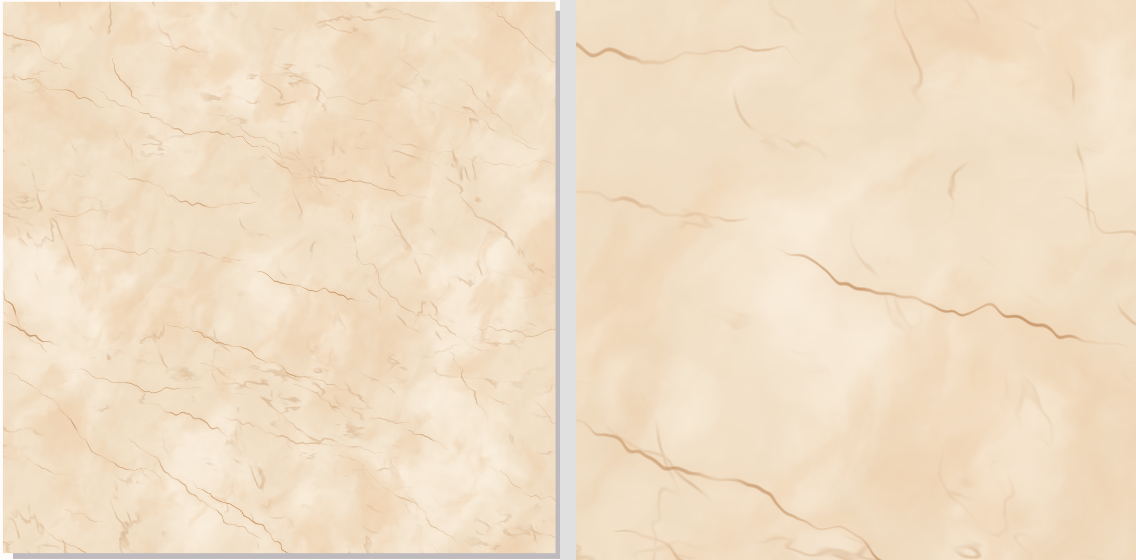
Left, the full canvas; right, a detail of the centre.
Reproduce this texture procedurally as a WebGL 2 fragment shader.

```glsl
#version 300 es
precision highp float;
// Polished cream marble tile on white with a thin grey drop shadow.
// Layered value noise gives the clouds and creases; scattered, wobbling
// strokes and noise contours give the rusty veins and hairlines.

#define CREAM vec3(0.944, 0.873, 0.773)
#define PALE vec3(0.976, 0.930, 0.862)
#define WARM vec3(0.938, 0.828, 0.700)
#define RUST vec3(0.740, 0.520, 0.320)
#define SHADOW vec3(0.750, 0.730, 0.740)
#define PAPER vec3(0.995, 0.990, 0.980)
#define VEIN_GRID 7
#define VEIN_WIDTH 0.0012
#define VEIN_SLANT -0.40
#define HAIR_WIDTH 0.0011
#define HAIR_STRENGTH 0.34

uniform vec2 u_resolution;
out vec4 fragColor;

float hash(vec2 p) {
  return fract(sin(dot(p, vec2(127.1, 311.7))) * 43758.5453);
}

float noise(vec2 p) {
  vec2 i = floor(p), f = fract(p);
  f = f * f * (3.0 - 2.0 * f);
  return mix(mix(hash(i), hash(i + vec2(1, 0)), f.x),
             mix(hash(i + vec2(0, 1)), hash(i + vec2(1, 1)), f.x), f.y);
}

vec2 rotate(vec2 p, float angle) {
  float c = cos(angle), s = sin(angle);
  return vec2(c * p.x + s * p.y, c * p.y - s * p.x);
}

float fbm(vec2 p) {
  float sum = 0.0, amp = 0.5;
  for (int i = 0; i < 5; i++) {
    sum += amp * noise(p);
    p = rotate(p, 0.6) * 2.03 + 17.3;
    amp *= 0.5;
  }
  return sum / 0.97;
}

// Coverage of a box with edges softened over one pixel.
float box(vec2 p, vec2 lo, vec2 hi, float px) {
  vec2 d = min(p - lo, hi - p);
  return smoothstep(-0.5 * px, 0.5 * px, min(d.x, d.y));
}

// Scattered veins: x is the sharp line, y the warm stain around it.
vec2 veins(vec2 p, float px) {
  vec2 result = vec2(0.0);
  for (int i = 0; i < VEIN_GRID * VEIN_GRID; i++) {
    vec2 cell = vec2(i % VEIN_GRID, i / VEIN_GRID);
    float seed = float(i) * 3.7 + 1.0;
    vec2 jitter = vec2(hash(vec2(seed, 1.3)), hash(vec2(seed, 2.9)));
    float pick = hash(vec2(seed, 4.1));
    float steep = step(0.8, hash(vec2(seed, 5.7)));
    float angle = mix(VEIN_SLANT + 0.7 * (pick - 0.5), -1.4 + 0.6 * pick, steep);
    float reach = mix(0.04, 0.21, pow(hash(vec2(seed, 6.3)), 1.7)) * (1.0 - 0.35 * steep);
    vec2 q = rotate(p - (cell + jitter) / float(VEIN_GRID), angle);
    float along = q.x / reach;
    if (abs(along) > 1.0 || abs(q.y) > 0.10) continue;

    // Bend the stroke, thin it to the tips and break it up.
    float bend = 0.08 * (fbm(vec2(q.x * 9.0 + seed, seed)) - 0.5)
               + 0.006 * (noise(vec2(q.x * 90.0, seed)) - 0.5);
    float dist = abs(q.y - bend);
    float taper = 1.0 - along * along;
    float width = VEIN_WIDTH * taper * (0.2 + noise(vec2(q.x * 30.0, seed + 9.0)));
    float broken = smoothstep(0.2, 0.75, noise(vec2(q.x * 45.0, seed + 5.0)));
    float strength = mix(0.2, 0.95, pow(hash(vec2(seed, 8.9)), 1.5));
    float line = 1.0 - smoothstep(width * 0.4, width + max(0.0009, 0.6 * px), dist);
    result.x = max(result.x, line * strength * sqrt(taper) * mix(0.22, 1.0, broken));
    result.y = max(result.y, exp(-dist * 130.0) * taper * strength);
  }
  return result;
}

// Broken contour of stretched noise, kept equally thin by its slope.
float hairline(vec2 p, float angle, float scale, float seed, float px) {
  float field = fbm(rotate(p, angle) * vec2(0.4, 1.0) * scale + seed) - 0.5;
  float slope = length(vec2(dFdx(field), dFdy(field))) / px;
  float dist = abs(field) / max(slope, 0.5 * scale);
  float patches = smoothstep(0.46, 0.66, fbm(p * 8.0 + seed * 2.3));
  float broken = smoothstep(0.35, 0.75, noise(p * 42.0 + seed));
  return (1.0 - smoothstep(0.0, HAIR_WIDTH + px, dist)) * patches * broken;
}

vec3 marble(vec2 p, float px) {
  // Clouds, warped so that their borders look torn.
  vec2 warp = vec2(fbm(p * 8.0 + 3.1), fbm(p * 8.0 + 41.7)) - 0.5;
  vec2 w = p + 0.10 * warp;
  vec3 color = CREAM;
  color = mix(color, PALE, 0.85 * smoothstep(0.46, 0.74, fbm(w * 6.0 + 8.0)));
  color = mix(color, WARM, 0.75 * smoothstep(0.48, 0.76, fbm(w * 9.0 + 27.0)));

  // Small pale and warm wisps, steep creases and fine mottling.
  vec2 steepGrain = rotate(w, 1.0) * vec2(0.6, 1.0);
  color = mix(color, PALE, 0.45 * smoothstep(0.52, 0.78, fbm(steepGrain * 24.0 + 90.0)));
  color = mix(color, WARM, 0.60 * smoothstep(0.54, 0.80, fbm(steepGrain * 27.0 + 52.0)));
  float crease = fbm(rotate(w, 1.1) * vec2(9.0, 32.0) + 60.0) - 0.5;
  float mottle = fbm(p * 65.0 + 13.0) - 0.5;
  color += (0.040 * crease + 0.024 * mottle) * vec3(0.55, 0.9, 1.2);

  // Hairlines first, then the main veins with their stains.
  vec2 bent = p + 0.02 * warp;
  float hairs = max(hairline(bent, VEIN_SLANT, 11.0, 5.0, px), hairline(bent, -1.15, 13.0, 31.0, px));
  hairs = max(hairs, 0.8 * hairline(bent, -0.15, 19.0, 73.0, px));
  color = mix(color, RUST, HAIR_STRENGTH * hairs);
  vec2 vein = veins(bent, px);
  color = mix(color, WARM, 0.5 * vein.y);
  return mix(color, RUST, 0.85 * vein.x);
}

void main() {
  vec2 p = gl_FragCoord.xy / u_resolution;
  float px = 1.0 / min(u_resolution.x, u_resolution.y);
  vec3 color = mix(PAPER, SHADOW, box(p, vec2(0.023, 0.002), vec2(1.01, 0.981), px));
  color = mix(color, marble(p, px), box(p, vec2(0.005, 0.012), vec2(0.992, 0.997), px));
  fragColor = vec4(clamp(color, 0.0, 1.0), 1.0);
}
```
